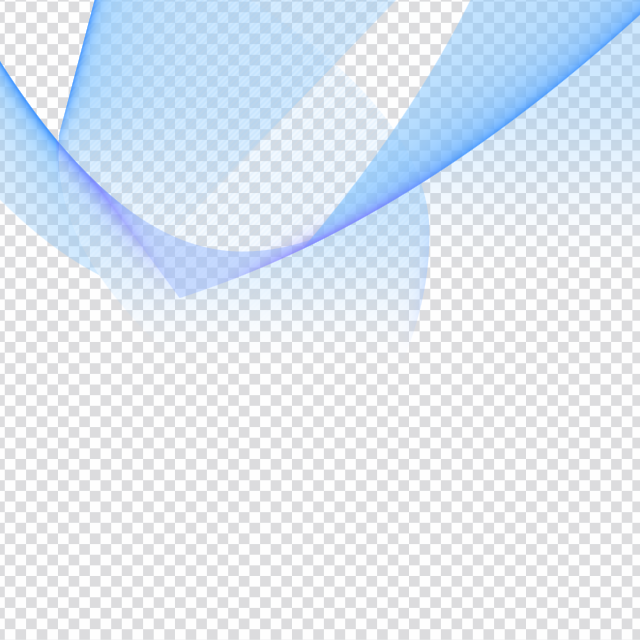
Give the GLSL for this background, as a WebGL 2 fragment shader.

```glsl
#version 300 es
precision highp float;
// Translucent blue veils folding over a pale grey checkerboard.
// Each veil is bounded by quadratic curves; its tint is strongest at the fold
// and thins out with distance, while fine diagonal hatching adds a woven grain.
uniform vec2 u_resolution;
out vec4 outColor;

const vec3 SKY = vec3(0.50, 0.77, 1.0);
const vec3 BLUE = vec3(0.12, 0.49, 1.0);
const vec3 VIOLET = vec3(0.48, 0.42, 1.0);

// Antialiased step: 1 where v is positive.
float inside(float v) {
    return clamp(v / max(fwidth(v), 1e-5) + 0.5, 0.0, 1.0);
}

float sq(float v) { return v * v; }

vec3 checkerboard(vec2 p) {
    vec2 cell = (p - vec2(0.0075, 0.0025)) / 0.01662;
    vec2 wave = sin(3.14159265 * cell);
    vec2 slope = 3.14159265 / 0.01662 / u_resolution;
    vec2 s = clamp(wave / slope, -0.5, 0.5) * 2.0;
    return mix(vec3(0.995), vec3(0.862, 0.864, 0.872), 0.5 + 0.5 * s.x * s.y);
}

void main() {
    vec2 uv = gl_FragCoord.xy / u_resolution;
    float x = uv.x;
    float d = 1.0 - uv.y; // depth below the top edge

    // Boundary curves: depths over x, then x positions over depth.
    float bowl = 0.393 - (x < 0.378 ? 2.08 : 1.6) * sq(x - 0.378);
    float fold = 0.466 - 0.32 * (x - 0.28) - 0.41 * sq(x - 0.28);
    float crease = 0.212 + 1.36 * (x - 0.094);
    float ribbonEnd = 0.312 + x - 1.55 * x * x;
    float leftEdge = 0.092 + 0.264 * max(0.212 - d, 0.0) + 1.75 * sq(max(d - 0.24, 0.0));
    float rightEdge = 0.671 - (d < 0.365 ? 2.1 : 1.05) * sq(d - 0.365);
    float bandEdge = 0.735 - 0.5 * d - 0.45 * d * d;

    // Region masks.
    float pastLeft = inside(x - leftEdge);
    float beforeRight = inside(rightEdge - x);
    float belowBowl = inside(d - bowl);
    float aboveFold = inside(fold - d);
    float belowFold = 1.0 - aboveFold;
    float rightOfBand = inside(x - bandEdge);
    float sheet = pastLeft * beforeRight;
    float hatch = 0.5 + 0.5 * sin(6.2831853 * (x + d) / 0.0085);

    vec3 col = checkerboard(vec2(x, d));

    // Upper sheet, cut by a diagonal, with its dark left hem.
    float diagonal = inside(0.619 - x - 0.96 * d);
    float upper = pastLeft * diagonal * (1.0 - belowBowl);
    col = mix(col, SKY, upper * (0.30 + 0.06 * hatch) * (1.0 - smoothstep(0.12, 0.42, d)));
    float hem = x - leftEdge;
    float hemFade = 1.0 - smoothstep(0.12, 0.30, d);
    float hemMask = pastLeft * (1.0 - belowBowl) * hemFade;
    col = mix(col, SKY, hemMask * 0.55 * exp(-max(hem, 0.0) / 0.09));
    col = mix(col, BLUE, hemMask * 0.85 * exp(-max(hem, 0.0) / 0.007));

    // Hatched sheet reaching across to its rounded right rim.
    float sheetFade = 1.0 - smoothstep(0.28, 0.57, d);
    col = mix(col, vec3(0.66, 0.84, 1.0), sheet * sheetFade * (0.13 + 0.12 * hatch));
    float rim = exp(-abs(x - rightEdge) / 0.012) * beforeRight;
    float rimFade = smoothstep(0.28, 0.4, d) * (1.0 - smoothstep(0.44, 0.57, d));
    col = mix(col, vec3(0.64, 0.74, 1.0), rim * rimFade * 0.32);

    // Left ribbon hanging from the bowl curve.
    float drop = d - bowl;
    float ribbon = belowBowl * inside(ribbonEnd - d) * (1.0 - pastLeft);
    col = mix(col, SKY, ribbon * (0.22 + 0.58 * exp(-max(drop, 0.0) / 0.10)));
    float ribbonLine = belowBowl * exp(-max(drop, 0.0) / 0.013) * (1.0 - smoothstep(0.10, 0.24, x));
    col = mix(col, BLUE, ribbonLine * 0.8);

    // Lower veil, dissolving toward the middle of the canvas.
    float lower = sheet * belowBowl * max(inside(d - crease), belowFold);
    col = mix(col, SKY, lower * 0.36 * (1.0 - smoothstep(0.26, 0.57, d)));

    // Right band, deepening toward the long fold.
    float rise = max(fold - d, 0.0);
    float band = rightOfBand * aboveFold;
    col = mix(col, SKY, band * (0.42 + 0.28 * exp(-rise / 0.12)));
    float blueLine = smoothstep(0.50, 0.72, x);
    col = mix(col, BLUE, band * blueLine * (0.30 * exp(-rise / 0.045) + 0.35 * exp(-rise / 0.008)));

    // Pale wash beyond the fold.
    float wash = belowFold * inside(x - rightEdge) * inside(x - 0.5);
    col = mix(col, SKY, wash * 0.38 * (1.0 - smoothstep(0.08, 0.43, d)));

    // Lavender lens between bowl, crease and fold.
    float lens = belowBowl * aboveFold * inside(crease - d) * (1.0 - rightOfBand * smoothstep(0.48, 0.56, x));
    col = mix(col, vec3(0.58, 0.72, 1.0), lens * 0.50);

    // Violet glow along the crease and the fold.
    float creaseGlow = exp(-abs(crease - d) / 0.020) * inside(x - 0.088);
    creaseGlow *= (1.0 - smoothstep(0.12, 0.29, x)) * belowBowl;
    col = mix(col, VIOLET, creaseGlow * 0.65);
    float foldGlow = aboveFold * exp(-rise / 0.011);
    foldGlow *= smoothstep(0.32, 0.49, x) * (1.0 - smoothstep(0.56, 0.74, x));
    col = mix(col, VIOLET, foldGlow * 0.68);

    outColor = vec4(col, 1.0);
}
```
